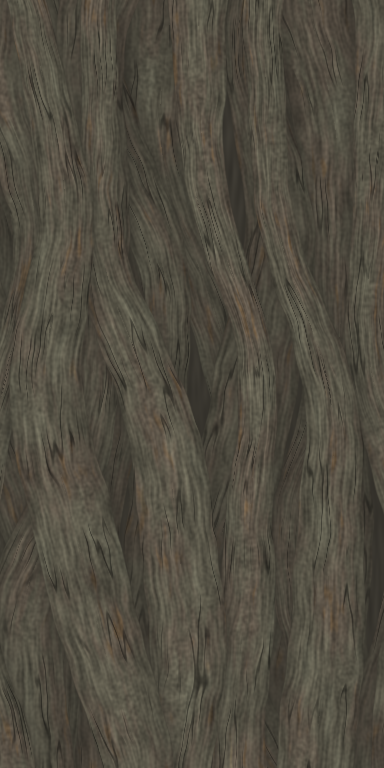
Give the GLSL for this texture, as a WebGL 1 fragment shader.

```glsl
precision highp float;
// Weathered, twisted trunks woven over each other in three layers.
// Strands are painted back to front: each drops a soft shadow, then covers
// what lies below with fibres, cracks and stains that follow its own curve.

uniform vec2 u_resolution;

const int STRANDS = 18;
const float PER_LAYER = 6.0;
const float SPAN = 1.24;            // width over which a layer is spread
const float SHADOW_REACH = 0.022;
const float SHADOW_DEPTH = 0.42;
const float FIBRE_CONTRAST = 0.50;
const float CRACK_DEPTH = 0.36;
const vec3 GAP = vec3(0.235, 0.222, 0.195);
const vec3 SHADOW = vec3(0.195, 0.185, 0.160);
const vec3 OLIVE = vec3(0.347, 0.334, 0.282);
const vec3 BROWN = vec3(0.350, 0.316, 0.272);
const vec3 RUST = vec3(0.405, 0.318, 0.215);
const vec3 LICHEN = vec3(0.400, 0.396, 0.335);

float hash(float n) {
  return fract(sin(n * 12.9898 + 4.137) * 43758.5453);
}

vec2 gradient(vec2 cell) {
  float angle = 6.2832 * fract(sin(dot(cell, vec2(127.1, 311.7))) * 43758.5453);
  return vec2(cos(angle), sin(angle));
}

// Gradient noise, roughly -0.7 to 0.7
float noise(vec2 p) {
  vec2 i = floor(p), f = p - i;
  vec2 s = f * f * f * (f * (f * 6.0 - 15.0) + 10.0);
  vec2 e = vec2(1.0, 0.0);
  float low = mix(dot(gradient(i), f), dot(gradient(i + e.xy), f - e.xy), s.x);
  float high = mix(dot(gradient(i + e.yx), f - e.yx), dot(gradient(i + 1.0), f - 1.0), s.x);
  return mix(low, high, s.y);
}

// Centre line of a strand: a slanted line with two slow bends
float centreLine(float y, float id, float layer) {
  float slot = mod(id * 5.0, PER_LAYER);
  float x = (slot + 0.2 + 0.6 * hash(id)) / PER_LAYER * SPAN - 0.5 * (SPAN - 1.0);
  float slant = (hash(id + 31.0) - 0.62) * mix(0.6, 0.2, 0.5 * layer);
  float bend = 0.055 * sin(y * (3.0 + 1.6 * hash(id + 47.0)) + 6.28 * hash(id + 53.0));
  float wobble = 0.012 * sin(y * 8.5 + 6.28 * hash(id + 61.0));
  return x + slant * (y - 1.0) + bend + wobble;
}

float halfWidth(float y, float id, float layer) {
  float size = mix(0.145, 0.102, 0.5 * layer) * (0.85 + 0.3 * hash(id + 71.0));
  float swell = sin(y * (1.8 + hash(id + 79.0)) + 6.28 * hash(id + 83.0));
  return size * (0.76 + 0.28 * swell);
}

// Wood surface; s runs across the grain, y along it
vec3 wood(float s, float y, vec2 p, float id) {
  vec2 shift = vec2(17.3, 9.1) * id;
  s += 0.009 * noise(vec2(s * 9.0, y * 5.0) + shift)
     + 0.004 * noise(vec2(s * 30.0, y * 18.0) + shift);

  // Stains, mostly drawn out into narrow streaks
  float stain = noise(vec2(s * 13.0, y * 5.0) + shift);
  float streak = noise(vec2(s * 48.0, y * 6.0) - shift);
  float fleck = noise(vec2(s * 80.0, y * 22.0) + shift + 60.0);
  float brownness = stain + 0.6 * streak + 0.4 * fleck + 0.3 * hash(id + 97.0) - 0.15;
  vec3 colour = mix(OLIVE, BROWN, smoothstep(-0.3, 0.4, brownness));
  colour = mix(colour, RUST, 0.6 * smoothstep(0.3, 0.7, 0.6 * stain + 0.7 * streak + 0.5 * fleck));
  colour = mix(colour, LICHEN, 0.55 * smoothstep(0.08, 0.55, 0.8 * streak - 0.7 * stain));

  // Fibres, with rough bark in patches
  float rough = smoothstep(0.08, 0.35, noise(vec2(s * 11.0, y * 5.0) + shift + 40.0));
  float fibre = 0.55 * noise(vec2(s * 74.0, y * 6.0) + shift)
              + 0.60 * noise(vec2(s * 128.0, y * 15.0) - shift);
  float bark = 0.8 * noise(p * vec2(48.0, 32.0) + shift) + 0.7 * noise(p * 92.0);
  float grain = mix(fibre, 0.75 * bark, 0.65 * rough) + 0.28 * noise(p * vec2(118.0, 90.0) + shift);
  colour *= 1.0 + FIBRE_CONTRAST * grain;

  // Thin cracks along the grain, gathered in patches
  float split = abs(noise(vec2(s * 46.0, y * 4.0) + shift + 80.0));
  float open = smoothstep(0.0, 0.25, noise(vec2(s * 15.0, y * 5.0) - shift));
  return colour * (1.0 - CRACK_DEPTH * open * (1.0 - smoothstep(0.01, 0.09, split)));
}

void main() {
  vec2 p = gl_FragCoord.xy / u_resolution.x;
  float pixel = 1.0 / u_resolution.x;
  vec3 colour = GAP * (1.0 + 0.4 * noise(p * vec2(70.0, 10.0)));

  for (int i = 0; i < STRANDS; i++) {
    float id = float(i);
    float layer = floor((id + 0.5) / PER_LAYER);
    float centre = centreLine(p.y, id, layer);
    float slope = (centreLine(p.y + 0.01, id, layer) - centre) / 0.01;
    float width = halfWidth(p.y, id, layer);
    float across = (p.x - centre) / sqrt(1.0 + slope * slope);
    across += 0.009 * noise(vec2(id * 5.7 + sign(across), p.y * 9.0));
    float edge = abs(across) - width;

    // Soft shadow on whatever lies below; it never gets darker than SHADOW
    colour = mix(colour, SHADOW, SHADOW_DEPTH * exp(-max(edge, 0.0) / SHADOW_REACH));

    // Rounded body, lit slightly from the left
    if (edge < pixel) {
      float u = clamp(across / width, -1.0, 1.0);
      float rounding = 0.80 + 0.21 * sqrt(1.0 - u * u) - 0.03 * u;
      float tone = mix(0.89, 1.02, 0.5 * layer) * (0.96 + 0.08 * hash(id + 101.0));
      float relief = 1.0 + 0.12 * noise(vec2(u * 3.5 + id * 7.0, p.y * 3.0));
      float grainAxis = mix(across, u * 0.09, 0.6);
      vec3 surface = wood(grainAxis, p.y, p, id) * rounding * tone * relief;
      colour = mix(colour, surface, 1.0 - smoothstep(-pixel, pixel, edge));
    }
  }
  gl_FragColor = vec4(colour, 1.0);
}
```
